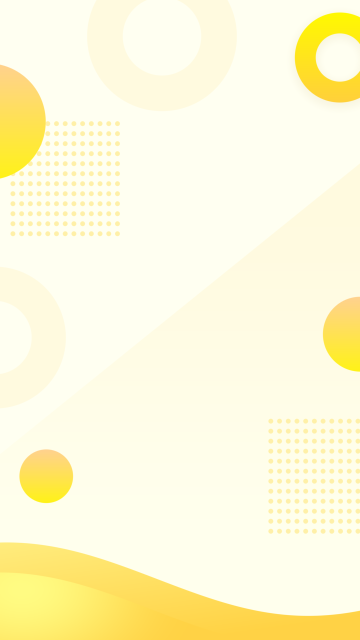
This background is drawn by a WebGL 2 fragment shader. Its source:

```glsl
#version 300 es
precision highp float;

uniform vec2 u_resolution;
out vec4 fragColor;

const vec3 IVORY = vec3(1.0, 1.0, 0.945);
const vec3 CREAM = vec3(1.0, 0.98, 0.875);
const vec3 PEACH = vec3(1.0, 0.82, 0.56);
const vec3 LEMON = vec3(1.0, 0.95, 0.09);
const vec3 AMBER = vec3(1.0, 0.825, 0.27);
const vec3 BUTTER = vec3(1.0, 0.925, 0.49);
const vec3 PALE_GOLD = vec3(1.0, 0.94, 0.66);

// Antialiased coverage of a signed distance; px is one pixel in canvas widths
float coverage(float dist, float px) {
    return 1.0 - smoothstep(-0.7 * px, 0.7 * px, dist);
}

float ringDistance(vec2 p, float outer, float inner) {
    return abs(length(p) - 0.5 * (outer + inner)) - 0.5 * (outer - inner);
}

// Distance to the nearest dot of a limited grid starting at its lower left dot
float dotGridDistance(vec2 p, vec2 spacing, vec2 count, float radius) {
    vec2 cell = clamp(round(p / spacing), vec2(0.0), count - 1.0);
    return length(p - cell * spacing) - radius;
}

// Approximate distance above a cosine crest, corrected by its slope
float waveDistance(vec2 p, float level, float height, float frequency, float shift) {
    float phase = (p.x - shift) * frequency;
    float slope = height * frequency * sin(phase);
    return (p.y - level - height * cos(phase)) / sqrt(1.0 + slope * slope);
}

vec3 paintBall(vec3 color, vec2 p, float radius, float px) {
    float rise = clamp(0.5 + 0.5 * p.y / radius, 0.0, 1.0);
    return mix(color, mix(LEMON, PEACH, rise), coverage(length(p) - radius, px));
}

vec3 paintRing(vec3 color, vec2 p, float outer, float inner, float px) {
    return mix(color, CREAM, coverage(ringDistance(p, outer, inner), px));
}

vec3 paintDots(vec3 color, vec2 p, float px) {
    float dist = dotGridDistance(p, vec2(0.0242, 0.0278), vec2(13.0, 12.0), 0.0067);
    return mix(color, PALE_GOLD, coverage(dist, px));
}

vec3 paintGoldRing(vec3 color, vec2 p, float outer, float inner, float px) {
    float shadowDist = ringDistance(p + vec2(0.0, 0.008), outer, inner);
    float shadow = 0.09 * (1.0 - smoothstep(-0.012, 0.028, shadowDist));
    color = mix(color, vec3(0.72, 0.6, 0.3), shadow);
    float rise = clamp(0.5 + 0.5 * p.y / outer, 0.0, 1.0);
    vec3 gold = mix(vec3(1.0, 0.815, 0.23), vec3(1.0, 0.975, 0.0), rise);
    return mix(color, gold, coverage(ringDistance(p, outer, inner), px));
}

// Diagonal cream field, fading toward the bottom
vec3 paintField(vec2 p, float px) {
    float edge = (p.y - 0.516 - 0.808 * p.x) / length(vec2(1.0, 0.808));
    vec3 field = mix(vec3(1.0, 1.0, 0.93), CREAM, smoothstep(0.2, 1.25, p.y));
    return mix(IVORY, field, coverage(edge, px));
}

vec3 paintWaves(vec3 color, vec2 p, float px) {
    // Back wave, darkening down and to the right
    float back = waveDistance(p, 0.169, 0.102, 3.749, 0.0185);
    float shade = clamp(0.42 * p.x + 2.9 * (0.27 - p.y), 0.0, 1.0);
    color = mix(color, mix(BUTTER, AMBER, shade), coverage(back, px));

    // Front wave with a soft highlight that melts into amber
    float front = waveDistance(p, 0.0856, 0.102, 3.749, 0.0);
    float spread = length((p - vec2(0.06, 0.14)) * vec2(1.0, 1.5));
    vec3 glow = mix(vec3(1.0, 0.985, 0.51), AMBER, smoothstep(0.0, 0.5, spread));
    return mix(color, glow, coverage(front, px));
}

void main() {
    vec2 p = gl_FragCoord.xy / u_resolution.x;
    float px = 1.0 / u_resolution.x;

    vec3 color = paintField(p, px);

    // Pale rings
    color = paintRing(color, p - vec2(0.450, 1.677), 0.208, 0.109, px);
    color = paintRing(color, p - vec2(-0.014, 0.840), 0.197, 0.102, px);

    // Dot grids
    color = paintDots(color, p - vec2(0.0359, 1.1285), px);
    color = paintDots(color, p - vec2(0.7523, 0.3021), px);

    // Gradient balls and the gold ring
    color = paintBall(color, p - vec2(-0.035, 1.440), 0.162, px);
    color = paintBall(color, p - vec2(1.001, 0.8495), 0.104, px);
    color = paintBall(color, p - vec2(0.1285, 0.4549), 0.0745, px);
    color = paintGoldRing(color, p - vec2(0.944, 1.618), 0.125, 0.067, px);

    color = paintWaves(color, p, px);
    fragColor = vec4(color, 1.0);
}
```
